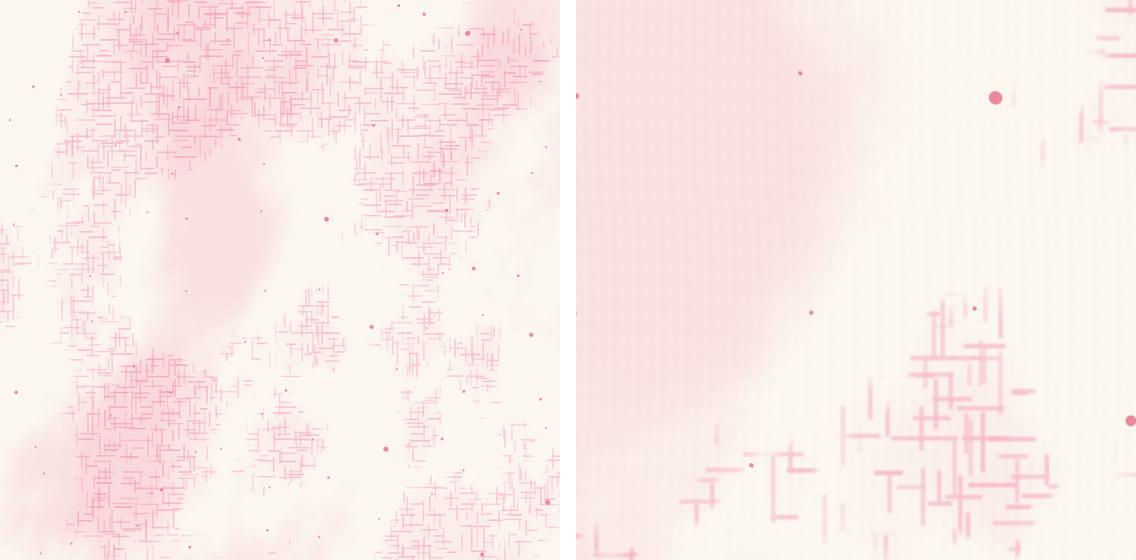
Left: the whole. Right: its middle third, enlarged.
Give the GLSL for this texture, as a WebGL 1 fragment shader.

```glsl
precision highp float;
uniform vec2 u_resolution;

const vec3 CREAM = vec3(0.985, 0.968, 0.938);
const vec3 BLUSH = vec3(0.978, 0.850, 0.865);
const vec3 ROSE = vec3(0.955, 0.610, 0.680);
const vec3 SPECK = vec3(0.900, 0.430, 0.530);

float hash(vec2 p) {
  vec3 q = fract(p.xyx * 0.1031);
  q += dot(q, q.yzx + 33.33);
  return fract((q.x + q.y) * q.z);
}

// Cellular noise: soft bumps of random sign, alternating a little by cell.
float bumps(vec2 p, float balance) {
  vec2 base = floor(p);
  float sum = 0.0;
  for (int j = -1; j <= 1; j++) {
    for (int i = -1; i <= 1; i++) {
      vec2 cell = base + vec2(float(i), float(j));
      vec2 centre = cell + vec2(hash(cell + 11.3), hash(cell + 47.9));
      float parity = 1.0 - 2.0 * mod(cell.x + cell.y, 2.0);
      float weight = 2.0 * hash(cell + 83.7) - 1.0 + balance * parity;
      vec2 offset = p - centre;
      float falloff = max(0.0, 1.0 - dot(offset, offset));
      sum += weight * falloff * falloff * falloff;
    }
  }
  return sum;
}

float cloud(vec2 p, float balance) {
  float sum = bumps(p, balance);
  float gain = 0.5;
  for (int i = 0; i < 3; i++) {
    p = p * 2.1 + 19.7;
    sum += gain * bumps(p, 0.0);
    gain *= 0.5;
  }
  return sum;
}

// Broken thin strokes along x, kept where the patch value is high enough.
float strokes(vec2 p, float rows, float fill, float patchValue, float seed) {
  float row = floor(p.y * rows);
  float along = p.x * 21.0 + 7.0 * hash(vec2(row, seed));
  vec2 cell = vec2(floor(along), row) + seed * 17.0;
  float centre = 0.5 + 0.4 * (hash(cell + 3.1) - 0.5);
  float distanceToLine = abs(fract(p.y * rows) - centre) / rows;
  float line = 1.0 - smoothstep(0.0003, 0.0025, distanceToLine);

  float x = fract(along);
  float start = 0.3 * hash(cell + 5.7);
  float end = 1.0 - 0.4 * hash(cell + 9.2);
  float span = smoothstep(start, start + 0.07, x)
             * (1.0 - smoothstep(end - 0.07, end, x));

  float threshold = 0.22 * hash(cell + 13.4) - 0.08;
  float kept = step(hash(cell + 21.8), fill)
             * smoothstep(threshold - 0.04, threshold + 0.04, patchValue);
  return line * span * kept * mix(0.55, 1.0, hash(cell + 29.6));
}

float crosshatch(vec2 p, float rows, float fill, float patchValue) {
  float across = strokes(p, rows, fill, patchValue, 2.0);
  float upright = strokes(p.yx, rows, fill, patchValue, 5.0);
  return 1.0 - (1.0 - across) * (1.0 - 0.85 * upright);
}

// One small, slightly oval dot in some cells of a grid.
float specks(vec2 p, float count, float pixel) {
  vec2 cell = floor(p * count);
  vec2 centre = 0.1 + 0.8 * vec2(hash(cell + 61.2), hash(cell + 72.5));
  vec2 offset = (fract(p * count) - centre) / count;
  offset.x += 0.4 * offset.y * (hash(cell + 37.1) - 0.5);
  float size = hash(cell + 91.4);
  float radius = mix(0.0011, 0.0042, size * size * size * size);
  float dotShape = 1.0 - smoothstep(radius - 0.5 * pixel, radius + pixel, length(offset));
  return dotShape * step(hash(cell + 53.8), 0.5);
}

void main() {
  float shortSide = min(u_resolution.x, u_resolution.y);
  vec2 p = gl_FragCoord.xy / shortSide;

  // Leaning patches decide where the hatching lies.
  vec2 leaning = vec2(p.x - 0.2 * p.y, p.y);
  float patchValue = cloud(leaning * vec2(4.2, 3.0) + 6.0, 0.4);
  float patchMask = smoothstep(-0.1, 0.4, patchValue);

  // Watercolour wash with mottled edges.
  float mottle = bumps(p * 38.0, 0.0) + 0.6 * bumps(p * 75.0 + 9.0, 0.0);
  float washNoise = cloud(leaning * vec2(3.8, 2.5) + 31.0, 0.3);
  float wash = smoothstep(-0.25, 0.8, washNoise + 0.08 * mottle);
  wash = clamp(0.75 * wash + 0.32 * patchMask, 0.0, 1.0);
  vec3 colour = mix(CREAM, BLUSH, wash);

  // Two uneven crosshatch layers, stronger where the wash is deep.
  float fine = crosshatch(p, 105.0, 0.58, patchValue);
  float loose = crosshatch(p + 3.37, 83.0, 0.26, patchValue);
  float ink = 1.0 - (1.0 - fine) * (1.0 - loose);
  colour = mix(colour, ROSE, ink * mix(0.52, 0.78, wash));

  // Scattered specks and a faint cloth weave.
  colour = mix(colour, SPECK, 0.8 * specks(p, 11.0, 1.0 / shortSide));
  vec2 weave = sin(p * 880.0 + 2.0 * sin(p.yx * 23.0));
  colour += 0.003 * (weave.x + weave.y);

  gl_FragColor = vec4(clamp(colour, 0.0, 1.0), 1.0);
}
```
